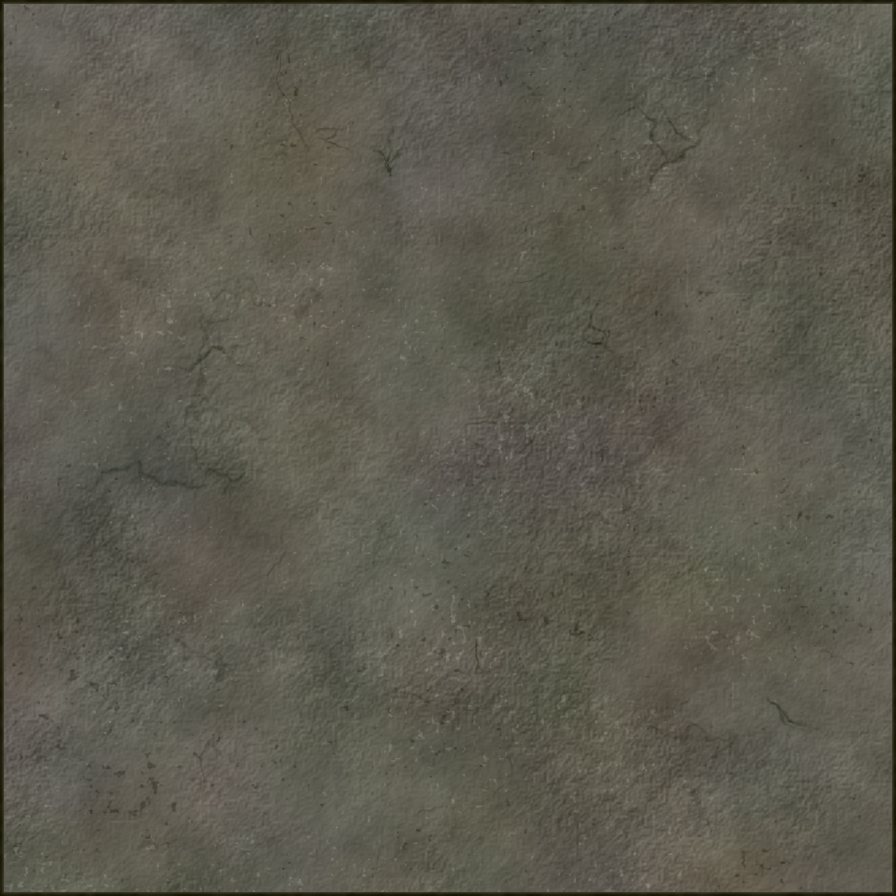
Write a Shadertoy shader that draws this texture.

```glsl
#define BASE_COLOR vec3(0.367, 0.356, 0.312)
#define EDGE_DARK vec3(0.11, 0.10, 0.035)
#define EDGE_OLIVE vec3(0.21, 0.205, 0.135)
#define EDGE_WIDTH 0.0042
#define CLOUD_CONTRAST 0.115
#define BLOTCH_CONTRAST 0.125
#define GRAIN_CONTRAST 0.062
#define SPECKLE_CONTRAST 0.06
#define TINT_AMOUNT 0.055
#define CRACK_COUNT 13
#define CRACK_DEPTH 0.105
#define SCRATCH_COUNT 14

float hash(vec2 p) {
    vec3 q = fract(p.xyx * 0.1031);
    q += dot(q, q.yzx + 33.33);
    return fract((q.x + q.y) * q.z);
}

vec2 hash2(vec2 p) { return vec2(hash(p), hash(p + 71.7)); }

float noise(vec2 p) {
    vec2 i = floor(p), f = fract(p);
    f = f * f * (3.0 - 2.0 * f);
    return mix(mix(hash(i), hash(i + vec2(1, 0)), f.x),
               mix(hash(i + vec2(0, 1)), hash(i + vec2(1, 1)), f.x), f.y);
}

float fbm(vec2 p) {
    float sum = 0.0, amp = 0.5;
    for (int i = 0; i < 5; i++) {
        sum += amp * noise(p);
        p = mat2(1.6, 1.2, -1.2, 1.6) * p + 17.3;
        amp *= 0.5;
    }
    return sum / 0.97;
}

float segmentDistance(vec2 p, vec2 a, vec2 b) {
    vec2 ab = b - a;
    return length(p - a - ab * clamp(dot(p - a, ab) / dot(ab, ab), 0.0, 1.0));
}

// Branching random walks that fade towards their tips
float cracks(vec2 p, float px) {
    vec2 q = p + 0.016 * (vec2(fbm(p * 50.0), fbm(p * 50.0 + 50.0)) - 0.5);
    float mask = 0.0;
    for (int i = 0; i < CRACK_COUNT; i++) {
        vec2 seed = vec2(float(i) * 7.0 + 3.0, 11.0);
        vec2 home = 0.1 + 0.8 * hash2(seed);
        if (distance(q, home) > 0.22) continue;
        float size = mix(0.014, 0.036, hash(seed + 5.0));
        float width = mix(0.0008, 0.0032, hash(seed + 9.0));
        for (int arm = 0; arm < 3; arm++) {
            vec2 pos = home;
            float angle = 6.283 * hash(seed + vec2(arm, 20));
            for (int s = 0; s < 4; s++) {
                angle += 2.0 * (hash(seed + vec2(arm * 5 + s, 31)) - 0.5);
                vec2 next = pos + size * vec2(cos(angle), 0.7 * sin(angle));
                float d = segmentDistance(q, pos, next);
                float line = 1.0 - smoothstep(0.0, width + px, d);
                mask = max(mask, (line + 0.2 * exp(-d * 180.0)) * (1.0 - 0.2 * float(s)));
                pos = next;
            }
        }
    }
    return mask * smoothstep(0.36, 0.68, fbm(p * 30.0 + 8.0));
}

// Meandering hairlines that surface only here and there
float hairlines(vec2 p, float px) {
    float d = abs(fbm(p * 8.0 + 210.0) - 0.5) / 8.0;
    float shown = smoothstep(0.54, 0.68, fbm(p * 9.0 + 250.0));
    return shown * (1.0 - smoothstep(0.0, 0.0009 + px, d));
}

// Faint straight scuffs, mostly level or upright
float scratches(vec2 p, float px) {
    float mask = 0.0;
    for (int i = 0; i < SCRATCH_COUNT; i++) {
        vec2 seed = vec2(float(i) * 5.0, 83.0);
        vec2 start = hash2(seed);
        float angle = 1.571 * floor(2.0 * hash(seed + 2.0)) + 0.12 * (hash(seed + 4.0) - 0.5);
        vec2 reach = mix(0.03, 0.15, hash(seed + 6.0)) * vec2(cos(angle), sin(angle));
        float d = segmentDistance(p, start, start + reach);
        mask = max(mask, 1.0 - smoothstep(0.0002, 0.001 + px, d));
    }
    return mask * smoothstep(0.4, 0.65, noise(p * 60.0));
}

// Ragged chips that cluster where the broad noise is high
float chips(vec2 p, float frequency) {
    float cluster = fbm(p * 6.0 + frequency);
    return smoothstep(0.80, 0.98, noise(p * frequency) * 0.72 + noise(p * frequency * 2.3) * 0.28
                      + 0.45 * (cluster - 0.5));
}

// Plaster relief, lit from the upper left
float relief(vec2 p) {
    vec2 light = vec2(-0.0018, 0.0018);
    float fine = noise(p * 330.0) - noise((p + light) * 330.0);
    return fine + noise(p * 150.0 + 40.0) - noise((p + light) * 150.0 + 40.0);
}

void mainImage(out vec4 fragColor, in vec2 fragCoord) {
    vec2 uv = fragCoord / iResolution.xy;
    float px = 1.0 / iResolution.y;

    // Soft stains, mottling and rough patches
    float rough = smoothstep(0.36, 0.68, fbm(uv * 8.0 + 90.0));
    float tone = CLOUD_CONTRAST * (fbm(uv * 5.0 + 3.0) - 0.5);
    tone += BLOTCH_CONTRAST * (fbm(uv * 19.0 + 60.0) - 0.5);
    tone += GRAIN_CONTRAST * relief(uv) * mix(0.6, 1.25, rough);
    tone += SPECKLE_CONTRAST * (fbm(uv * 110.0 + 20.0) - 0.5) * mix(0.7, 1.4, rough);

    // Slow drift between violet, green and brown
    float cool = fbm(uv * 6.0 + 130.0) - 0.5;
    float green = fbm(uv * 8.0 + 170.0) - 0.5;
    vec3 color = BASE_COLOR + tone * vec3(1.0, 1.0, 0.97);
    color += TINT_AMOUNT * (cool * vec3(-0.3, -0.1, 1.0) + green * vec3(-0.6, 0.35, 0.0));

    // Wear marks
    color += 0.03 * scratches(uv, px) + 0.085 * chips(uv, 170.0) - 0.09 * chips(uv + 0.37, 140.0);
    color -= 0.05 * hairlines(uv, px) + CRACK_DEPTH * cracks(uv, px) * vec3(1.0, 0.9, 1.0);

    // Dark rim around the slab
    vec2 inset = min(uv, 1.0 - uv);
    float edge = min(inset.x, inset.y);
    vec3 rim = mix(EDGE_DARK, EDGE_OLIVE, smoothstep(0.001, EDGE_WIDTH, edge));
    rim += 0.05 * (noise(uv * 120.0) - 0.5);
    color = mix(rim, color, smoothstep(EDGE_WIDTH - 0.5 * px, EDGE_WIDTH + 0.5 * px, edge));
    fragColor = vec4(clamp(color, 0.0, 1.0), 1.0);
}
```
